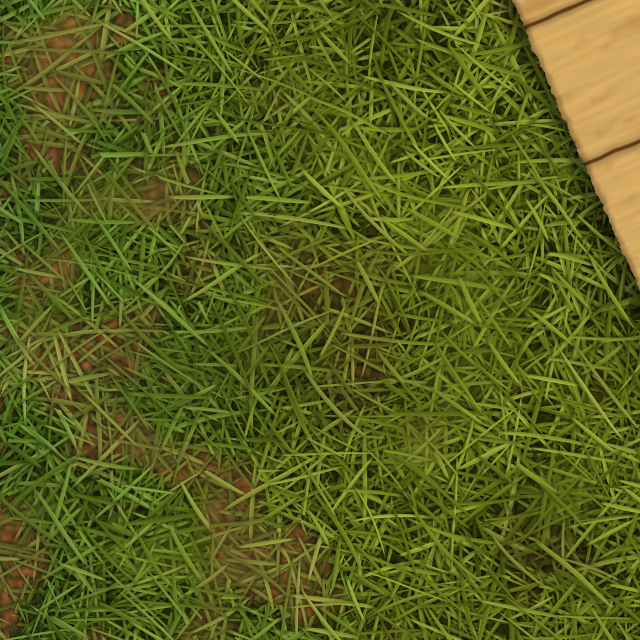
A WebGL 2 fragment shader for this texture:

```glsl
#version 300 es
precision highp float;
// Tangled lawn beside the slanted edge of pale wooden planks.
// Rotated grids of curved, tapered blades are stacked from dark to light,
// while gradient noise thins and dries the turf in patches.
uniform vec2 u_resolution;
out vec4 fragColor;

vec2 hash2(vec2 p) {
  vec3 q = fract(vec3(p.xyx) * vec3(0.1031, 0.1030, 0.0973));
  q += dot(q, q.yzx + 33.33);
  return fract((q.xx + q.yz) * q.zy);
}

float gradientDot(vec2 cell, vec2 offset) {
  float a = 6.2832 * hash2(cell).x;
  return dot(vec2(cos(a), sin(a)), offset);
}

// Gradient noise, roughly -0.7 to 0.7
float noise(vec2 p) {
  vec2 i = floor(p), f = fract(p);
  vec2 u = f * f * f * (f * (f * 6.0 - 15.0) + 10.0);
  vec2 e = vec2(1.0, 0.0);
  return mix(mix(gradientDot(i, f), gradientDot(i + e, f - e), u.x),
             mix(gradientDot(i + e.yx, f - e.yx), gradientDot(i + 1.0, f - 1.0), u.x), u.y);
}

float fbm(vec2 p) {
  return noise(p) + 0.5 * noise(p * 2.1 + 7.0) + 0.25 * noise(p * 4.3 + 19.0);
}

vec3 grassColor(float tone) {
  vec3 c = mix(vec3(0.17, 0.19, 0.02), vec3(0.38, 0.44, 0.08), smoothstep(0.0, 0.5, tone));
  return mix(c, vec3(0.56, 0.63, 0.19), smoothstep(0.45, 1.0, tone));
}

// Lays one grid of blades over the colour below it
vec3 bladeLayer(vec3 col, vec2 p, float layer, float depth, float dry, float cool, float aa) {
  float a = layer * 2.4 + 0.5;
  vec2 cell = vec2(0.14, 0.036);
  vec2 q = mat2(cos(a), -sin(a), sin(a), cos(a)) * p + hash2(vec2(layer, 5.0));
  vec2 id = floor(q / cell);
  for (int j = -1; j <= 1; j++) {
    for (int i = -1; i <= 1; i++) {
      vec2 n = id + vec2(i, j);
      vec2 key = n + layer * 37.0;
      vec2 h = hash2(key), g = hash2(key + 71.3), k = hash2(key + 133.7);
      if (k.x < dry * 0.5) continue;

      // Blade axis: tilt, bend and taper
      vec2 d = q - (n + h) * cell;
      float tilt = (g.x - 0.5) * 0.6;
      d = mat2(cos(tilt), -sin(tilt), sin(tilt), cos(tilt)) * d;
      float s = d.x / mix(0.04, 0.1, g.y * g.y);
      if (abs(s) > 1.0) continue;
      float y = d.y - (k.y - 0.5) * 1.2 * d.x * d.x;
      float w = mix(0.0018, 0.0038, h.x) * (1.0 - 0.6 * s * s);
      float ends = 1.0 - smoothstep(0.7, 1.0, abs(s));

      // Soft shadow, then the blade with one lit side
      float shadow = 1.0 - smoothstep(w * 0.5, w * 3.2, abs(y + 0.0015));
      col *= 1.0 - 0.22 * shadow * ends;
      float tone = 0.2 + 0.5 * depth + 0.7 * (fract(h.y * 7.0 + k.x) - 0.5);
      vec3 blade = grassColor(tone + 0.1 * s);
      blade = mix(blade, blade * vec3(0.78, 0.94, 1.25), cool);
      blade = mix(blade, vec3(0.54, 0.49, 0.22) * (0.6 + 0.55 * tone), dry * 0.65);
      blade = mix(blade, vec3(0.62, 0.62, 0.28), step(0.95, k.y) * 0.6);
      blade *= 1.0 + 0.13 * clamp(y / w, -1.0, 1.0);
      col = mix(col, blade, ends * (1.0 - smoothstep(w - aa, w + aa, abs(y))));
    }
  }
  return col;
}

vec3 woodColor(vec2 board) {
  float grain = noise(board * vec2(9.0, 110.0));
  float stain = fbm(board * vec2(12.0, 22.0) + 4.0);
  vec3 c = vec3(0.83, 0.66, 0.38) * (1.0 + 0.08 * grain);
  c = mix(c, vec3(0.68, 0.49, 0.23), 0.5 * smoothstep(0.1, 0.7, stain));
  // Dark joints between boards
  float across = board.y - 0.048 + 0.003 * noise(board * 30.0);
  float joint = abs(fract(across / 0.234 + 0.5) - 0.5) * 0.234;
  c *= 1.0 - 0.18 * (1.0 - smoothstep(0.004, 0.014, joint));
  return mix(vec3(0.36, 0.23, 0.08), c, smoothstep(0.001, 0.005, joint));
}

void main() {
  vec2 uv = gl_FragCoord.xy / u_resolution.y;
  float pixel = 1.0 / u_resolution.y;
  float aa = max(0.0011, 0.7 * pixel);

  // Regional variation: dry patches and cooler green to the left
  float leftLow = 1.0 - smoothstep(0.35, 0.95, uv.x + 0.35 * uv.y);
  float dry = smoothstep(0.1, 0.55, fbm(uv * 4.5 + 2.0) + 0.3 * leftLow - 0.05);
  dry *= 0.3 + 0.7 * leftLow;
  float cool = 1.0 - smoothstep(0.0, 0.65, uv.x + 0.3 * noise(uv * 3.0));

  // Soil, then blades from the bottom up
  vec3 soil = mix(vec3(0.15, 0.16, 0.03), vec3(0.46, 0.29, 0.14), dry);
  vec3 col = soil * (1.0 + 0.6 * noise(uv * 70.0));
  vec2 p = uv + 0.025 * vec2(noise(uv * 4.0), noise(uv * 4.0 + 31.0));
  for (int i = 0; i < 24; i++) {
    col = bladeLayer(col, p, float(i), float(i) / 23.0, dry, cool, aa);
  }

  // Soft hazy areas and broad light changes
  float haze = smoothstep(-0.1, 0.6, fbm(uv * 5.0 + 13.0));
  col = mix(col, mix(vec3(0.39, 0.43, 0.10), vec3(0.46, 0.41, 0.18), dry), 0.35 * haze);
  col *= 1.0 + 0.2 * noise(uv * 3.5 + 50.0);

  // Planks: distance past the edge and position along it
  vec2 r = uv - vec2(0.8, 1.0);
  vec2 board = vec2(dot(r, vec2(0.915, 0.402)), dot(r, vec2(0.402, -0.915)));
  float edge = board.x + 0.004 * noise(uv * 45.0) + 0.003 * noise(uv * 120.0);
  col *= 1.0 - 0.45 * smoothstep(-0.035, 0.0, edge);
  vec3 wood = woodColor(board) * mix(0.72, 1.0, smoothstep(0.0, 0.012, edge));
  col = mix(col, wood, smoothstep(-aa, aa, edge));

  fragColor = vec4(clamp(col, 0.0, 1.0), 1.0);
}
```
